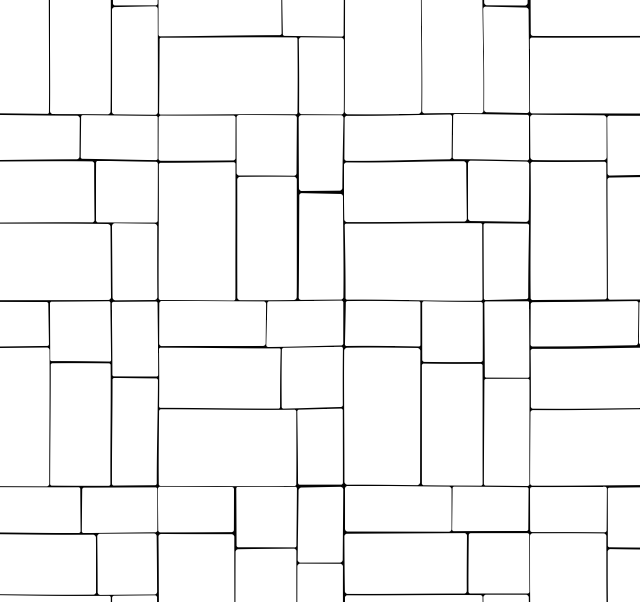
Write a WebGL 1 fragment shader that draws this pattern.

```glsl
precision highp float;
// Stone paving drawn as thin black joints between white slabs. Square blocks
// of three strips, each strip cut in two, alternate with their transposed copy.
// Every slab is a rounded box whose edges are inset and tilted by a hash.

uniform vec2 u_resolution;

#define BLOCKS_ACROSS 3.442
#define BLOCK_OFFSET vec2(0.1505, 0.378)
#define GAP_MIN 0.0019
#define GAP_MAX 0.0076
#define GAP_TILT 0.7
#define CORNER_RADIUS 0.017
#define WARP_AMOUNT 0.009
#define WARP_SCALE 1.9
#define SLAB_COLOR vec3(1.0)
#define JOINT_COLOR vec3(0.01)

float hash(vec2 p) {
  vec3 q = fract(vec3(p.xyx) * 0.1031);
  q += dot(q, q.yzx + 33.33);
  return fract((q.x + q.y) * q.z);
}

float valueNoise(vec2 p) {
  vec2 i = floor(p);
  vec2 f = fract(p);
  f = f * f * (3.0 - 2.0 * f);
  float low = mix(hash(i), hash(i + vec2(1.0, 0.0)), f.x);
  float high = mix(hash(i + vec2(0.0, 1.0)), hash(i + vec2(1.0, 1.0)), f.x);
  return mix(low, high, f.y);
}

// Strips are 3, 4 and 5 twelfths wide: edges at 0, 3, 7 and 12.
float stripEdge(float k) {
  return k * (k + 5.0) / 24.0;
}

// Inset of one slab edge; t runs from 0 to 1 along that edge.
float edgeInset(vec2 id, float edge, float t) {
  float width = hash(id + vec2(17.0, 41.0) * edge);
  float tilt = hash(id + vec2(53.0, 29.0) * edge + 7.0) - 0.5;
  return mix(GAP_MIN, GAP_MAX, width * width) * (1.0 + GAP_TILT * tilt * (2.0 * t - 1.0));
}

float roundedBox(vec2 p, vec2 halfSize, float radius) {
  vec2 q = abs(p) - halfSize + radius;
  return length(max(q, 0.0)) + min(max(q.x, q.y), 0.0) - radius;
}

// Signed distance to the slab under p, in block units.
float slabDistance(vec2 p) {
  vec2 block = floor(p);
  vec2 local = fract(p);

  // Transpose every other block; x runs along the strips, y across them.
  if (mod(block.x + block.y, 2.0) > 0.5) local = local.yx;
  local.y = 1.0 - local.y;

  // Find the strip, then the slab on either side of its cut.
  float strip = step(stripEdge(1.0), local.y) + step(stripEdge(2.0), local.y);
  float cut = (7.0 + strip) / 12.0;
  float side = step(cut, local.x);
  vec2 low = vec2(side * cut, stripEdge(strip));
  vec2 high = vec2(mix(cut, 1.0, side), stripEdge(strip + 1.0));

  // Uneven edges and corners.
  vec2 id = block * vec2(3.0, 2.0) + vec2(strip, side) + 11.0;
  vec2 t = (local - low) / (high - low);
  low += vec2(edgeInset(id, 1.0, t.y), edgeInset(id, 2.0, t.x));
  high -= vec2(edgeInset(id, 3.0, t.y), edgeInset(id, 4.0, t.x));
  float radius = CORNER_RADIUS * mix(0.5, 1.0, hash(id + 91.0));
  return roundedBox(local - 0.5 * (low + high), 0.5 * (high - low), radius);
}

void main() {
  vec2 p = gl_FragCoord.xy / u_resolution.x * BLOCKS_ACROSS + BLOCK_OFFSET;
  float pixel = BLOCKS_ACROSS / u_resolution.x;

  // Slight hand-drawn drift shared by neighbouring slabs.
  vec2 w = p * WARP_SCALE + 5.0;
  p += WARP_AMOUNT * (vec2(valueNoise(w), valueNoise(w + 37.0)) - 0.5);

  float slab = clamp(0.5 - slabDistance(p) / pixel, 0.0, 1.0);
  gl_FragColor = vec4(mix(JOINT_COLOR, SLAB_COLOR, slab), 1.0);
}
```
